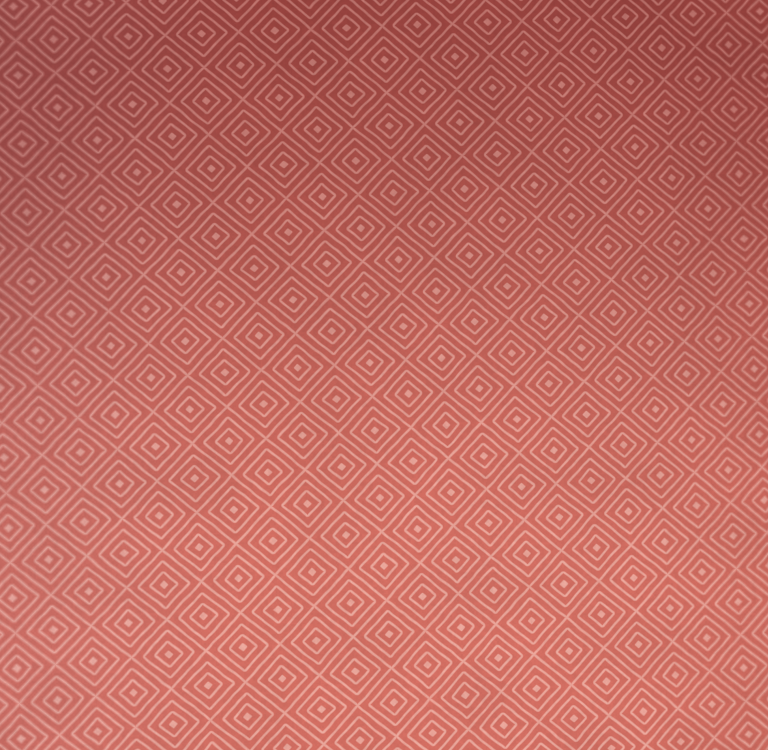
Give the GLSL for this pattern, as a WebGL 2 fragment shader.

```glsl
#version 300 es
precision highp float;

uniform vec2 u_resolution;
out vec4 fragColor;

const float ASPECT = 1.024;
const vec3 CLOTH_DARK = vec3(0.580, 0.252, 0.236);
const vec3 CLOTH_LIGHT = vec3(0.805, 0.418, 0.372);
const vec3 LINE_DARK = vec3(0.730, 0.445, 0.420);
const vec3 LINE_LIGHT = vec3(0.900, 0.645, 0.600);

float hash(vec2 p) {
    vec3 q = fract(vec3(p.xyx) * 0.1031);
    q += dot(q, q.yzx + 33.33);
    return fract((q.x + q.y) * q.z);
}

float noise(vec2 p) {
    vec2 cell = floor(p);
    vec2 t = fract(p);
    t = t * t * (3.0 - 2.0 * t);
    float low = mix(hash(cell), hash(cell + vec2(1.0, 0.0)), t.x);
    float high = mix(hash(cell + vec2(0.0, 1.0)), hash(cell + 1.0), t.x);
    return mix(low, high, t.y);
}

float roundedBox(vec2 p, float halfSize, float radius) {
    vec2 d = abs(p) - halfSize + radius;
    return length(max(d, 0.0)) + min(max(d.x, d.y), 0.0) - radius;
}

float stroke(float dist, float halfWidth, float blur) {
    return 1.0 - smoothstep(halfWidth - blur, halfWidth + blur, abs(dist));
}

// Canvas position to lattice coordinates, with a slight perspective tilt
vec2 toLattice(vec2 p, vec2 center, vec2 stepUp, vec2 stepDown, vec2 tilt) {
    vec2 uv = inverse(mat2(stepUp, stepDown)) * (p - center);
    return uv / (1.0 - dot(tilt, uv));
}

// Grid lines, two nested squares and a central dot
float diamondTile(vec2 f, float blur) {
    vec2 toEdge = 0.5 - abs(f);
    float ink = 0.95 * stroke(min(toEdge.x, toEdge.y), 0.025, blur);
    ink = max(ink, stroke(roundedBox(f, 0.342, 0.035), 0.024, blur));
    ink = max(ink, stroke(roundedBox(f, 0.186, 0.035), 0.024, blur));
    float dotEdge = roundedBox(f, 0.062, 0.025);
    return max(ink, 1.0 - smoothstep(-blur, blur, dotEdge));
}

// Light falls from the lower middle and fades to the top and sides
float lighting(vec2 p) {
    float vertical = 1.0 - smoothstep(0.18, 1.12, p.y);
    float side = (p.x - 0.56) / ASPECT;
    return clamp(vertical * 1.08 - 0.80 * side * side, 0.0, 1.05);
}

void main() {
    vec2 p = gl_FragCoord.xy / u_resolution * vec2(ASPECT, 1.0);

    // Lattice with a little unevenness in the print
    vec2 lattice = toLattice(p, vec2(0.4997, 0.4265), vec2(0.04473, 0.04867),
                             vec2(0.05107, -0.04153), vec2(0.00383, 0.0024));
    vec2 wobble = vec2(noise(p * 70.0), noise(p * 70.0 + 31.0)) - 0.5;
    vec2 q = lattice + wobble * 0.022;
    vec2 f = fract(q + 0.5) - 0.5;

    // Focus softens toward the sides
    vec2 spread = fwidth(lattice);
    float offAxis = abs(p.x - 0.54) / ASPECT;
    float blur = max(0.5 * max(spread.x, spread.y), 0.019)
               + 0.020 * smoothstep(0.25, 0.55, offAxis);
    float ink = diamondTile(f, blur);
    ink *= 0.88 + 0.16 * noise(p * 130.0);

    // Cloth and line colours under the same light
    float light = lighting(p);
    vec3 cloth = mix(CLOTH_DARK, CLOTH_LIGHT, light);
    vec3 line = mix(LINE_DARK, LINE_LIGHT, light);
    vec3 color = mix(cloth, line, clamp(ink, 0.0, 1.0));

    // Cool haze on the left, faint weave and blotches
    color += vec3(0.006, 0.022, 0.030) * (1.0 - smoothstep(0.0, 0.4, p.x));
    float grain = hash(floor(p * 400.0)) - 0.5;
    float weave = noise(p * 200.0) - 0.5;
    float blotch = noise(p * 14.0) - 0.5;
    color *= 1.0 + 0.025 * grain + 0.035 * weave + 0.035 * blotch;

    fragColor = vec4(clamp(color, 0.0, 1.0), 1.0);
}
```
